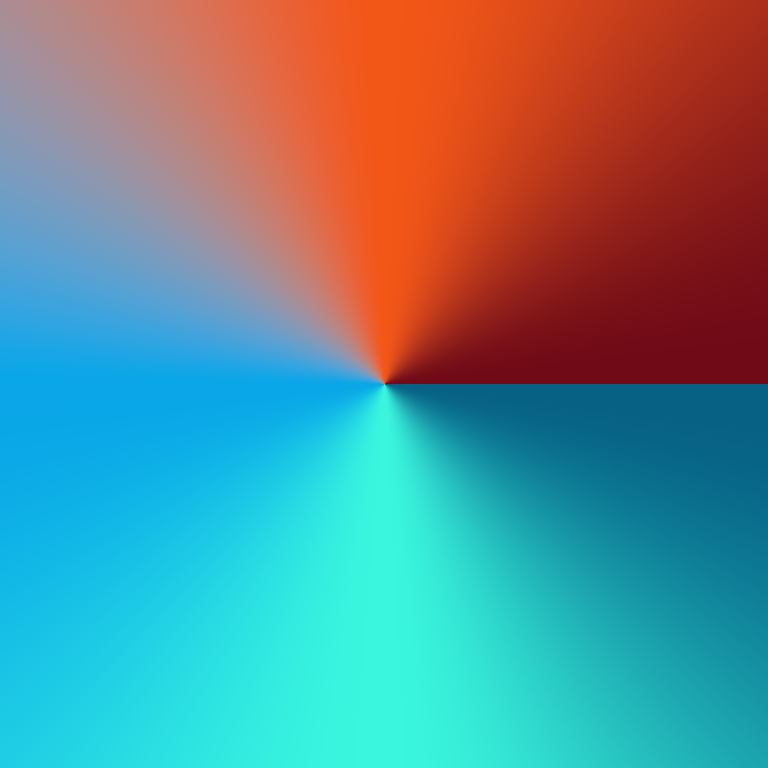
A Shadertoy shader for this background:

```glsl
// A conic gradient sweeps once round the centre of the canvas, from dark red
// through orange, blue and turquoise to dark teal, with a hard seam at the right.
// Neighbouring colours are eased and mixed in a perceptual cone-response space.

const float TAU = 6.28318531;
const vec2 CENTER = vec2(0.501, 0.5);
const int STOP_COUNT = 5;

const vec3 DARK_RED  = vec3(0.440, 0.040, 0.090);
const vec3 ORANGE    = vec3(0.950, 0.340, 0.090);
const vec3 BLUE      = vec3(0.040, 0.650, 0.905);
const vec3 TURQUOISE = vec3(0.230, 0.965, 0.870);
const vec3 DARK_TEAL = vec3(0.030, 0.380, 0.520);

// Stop positions in turns, counter-clockwise from the right
const float STOP_TURNS[STOP_COUNT] = float[](0.012, 0.25, 0.5, 0.75, 0.988);
const vec3 STOP_COLORS[STOP_COUNT] =
    vec3[](DARK_RED, ORANGE, BLUE, TURQUOISE, DARK_TEAL);

// Linear RGB to cone response and back, by columns
const mat3 RGB_TO_LMS = mat3(0.4122, 0.2119, 0.0883,
                             0.5363, 0.6807, 0.2817,
                             0.0514, 0.1074, 0.6300);
const mat3 LMS_TO_RGB = mat3( 4.0767, -1.2684, -0.0042,
                             -3.3077,  2.6098, -0.7034,
                              0.2310, -0.3413,  1.7076);

vec3 toLinear(vec3 c) {
    return mix(c / 12.92, pow((c + 0.055) / 1.055, vec3(2.4)), step(0.04045, c));
}

vec3 toDisplay(vec3 c) {
    c = clamp(c, 0.0, 1.0);
    return mix(c * 12.92, 1.055 * pow(c, vec3(1.0 / 2.4)) - 0.055, step(0.0031308, c));
}

vec3 toPerceptual(vec3 c) {
    return pow(RGB_TO_LMS * toLinear(c), vec3(1.0 / 3.0));
}

vec3 fromPerceptual(vec3 c) {
    return toDisplay(LMS_TO_RGB * (c * c * c));
}

// Eased colour at a given turn of the sweep
vec3 conicColor(float turn) {
    vec3 color = toPerceptual(STOP_COLORS[0]);
    for (int i = 1; i < STOP_COUNT; i++) {
        float blend = smoothstep(STOP_TURNS[i - 1], STOP_TURNS[i], turn);
        color = mix(color, toPerceptual(STOP_COLORS[i]), blend);
    }
    return fromPerceptual(color);
}

void mainImage(out vec4 fragColor, in vec2 fragCoord) {
    float pixel = 1.0 / min(iResolution.x, iResolution.y);
    vec2 p = fragCoord / iResolution.xy - CENTER;
    p.x *= iResolution.x / iResolution.y;

    // Sweep around the centre
    float turn = fract(atan(p.y, p.x) / TAU + 1.0);
    vec3 color = conicColor(turn);

    // Soften the seam over one pixel
    float above = clamp(0.5 + p.y / pixel, 0.0, 1.0);
    float onSeam = step(0.0, p.x) * step(abs(p.y), 0.5 * pixel);
    color = mix(color, mix(DARK_TEAL, DARK_RED, above), onSeam);

    fragColor = vec4(color, 1.0);
}
```
